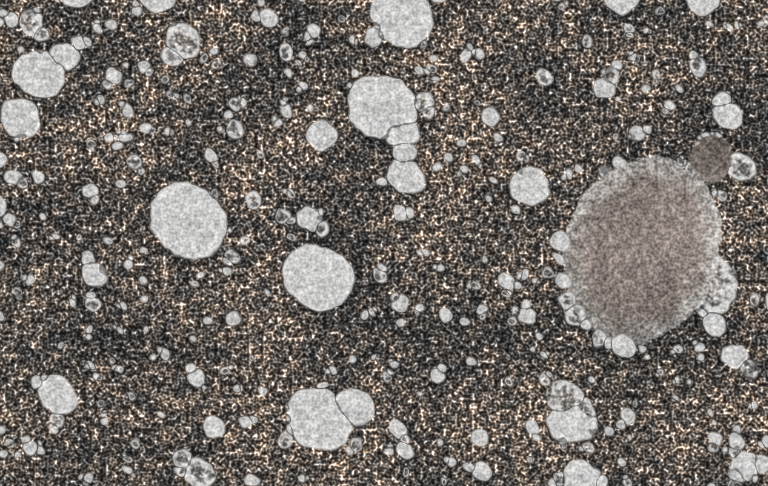
Write a WebGL 1 fragment shader that draws this texture.

```glsl
precision highp float;
// Pale round lichen colonies scattered over dark, grainy brown-grey stone.
uniform vec2 u_resolution;

#define STONE vec3(0.345, 0.322, 0.303)
#define LICHEN vec3(0.785, 0.783, 0.780)
#define THALLUS vec3(0.535, 0.495, 0.470)
#define THALLUS_RIM vec3(0.660, 0.645, 0.630)
#define THALLUS_CENTRE vec2(1.32, 0.485)
#define THALLUS_RADII vec2(0.157, 0.195)
#define GRAIN_SCALE 170.0
#define GRAIN_CONTRAST 1.6
#define COLONY_CELL 0.28
#define COLONY_SHARE 0.38
#define ROSETTE_SHARE 0.4
#define EDGE 0.003

vec2 hash2(vec2 p) {
  vec3 q = fract(p.xyx * vec3(0.1031, 0.1030, 0.0973));
  q += dot(q, q.yzx + 33.33);
  return fract((q.xx + q.yz) * q.zy);
}

vec2 direction(float turn) {
  return vec2(cos(6.2832 * turn), sin(6.2832 * turn));
}

float corner(vec2 cell, vec2 offset) {
  return dot(direction(hash2(cell).x), offset);
}

// Gradient noise, roughly -0.7 to 0.7
float noise(vec2 p) {
  vec2 i = floor(p), f = p - i;
  vec2 u = f * f * f * (f * (f * 6.0 - 15.0) + 10.0);
  vec2 e = vec2(1.0, 0.0);
  return mix(mix(corner(i, f), corner(i + e.xy, f - e.xy), u.x),
             mix(corner(i + e.yx, f - e.yx), corner(i + e.xx, f - e.xx), u.x), u.y);
}

// Field: nearest distance, second distance, kind, radial position
void addDisc(vec2 q, float radius, float kind, inout vec4 field) {
  q *= mat2(1.0 + 0.1 * (kind - 0.5), 0.06, 0.06, 1.0 - 0.1 * (kind - 0.5));
  float d = length(q) - radius;
  if (d < field.x) field = vec4(d, field.x, kind, 1.0 + d / radius);
  else field.y = min(field.y, d);
}

// Colonies at four sizes, some with a smaller neighbour
vec4 colonies(vec2 p) {
  vec4 field = vec4(1.0, 1.0, 0.0, 9.0);
  float size = COLONY_CELL;
  for (int layer = 0; layer < 4; layer++) {
    float level = float(layer);
    vec2 home = floor(p / size);
    for (int k = 0; k < 9; k++) {
      vec2 cell = home + vec2(mod(float(k), 3.0), floor(float(k) / 3.0)) - 1.0;
      vec2 id = cell + 41.0 * level + 17.0;
      vec2 pick = hash2(id), traits = hash2(id + 203.0);
      if (pick.x > COLONY_SHARE - 0.06 * level) continue;
      vec2 q = p - (cell + hash2(id + 97.0)) * size;
      float radius = size * 0.29 * mix(0.5, 1.0, pick.y);
      addDisc(q, radius, traits.x * min(1.0, 0.75 + 0.15 * level), field);
      if (traits.y < 0.5)
        addDisc(q - 1.25 * radius * direction(traits.y * 2.0), radius * 0.6, traits.y * 2.0, field);
    }
    size *= 0.5;
  }
  return field;
}

// Lays colonies with seams and speckled centres over a ground
vec3 coverWithLichen(vec3 ground, vec4 field, float fine, float coarse, float blotch) {
  float d = field.x + 0.003 * (fine + coarse);
  ground *= 1.0 - 0.2 * exp(-max(d, 0.0) / 0.012);
  vec3 crust = LICHEN * (1.0 + 0.25 * fine + 0.22 * coarse + 0.12 * blotch);
  crust += 0.03 * smoothstep(0.6, 0.95, field.w);
  float seam = 1.0 - smoothstep(0.001, 0.005, abs(field.x - field.y) + 0.003 * coarse);
  crust *= 1.0 - 0.35 * seam;
  float rosette = smoothstep(1.0 - ROSETTE_SHARE, 1.1 - ROSETTE_SHARE, field.z);
  float hollow = 1.0 - smoothstep(0.25, 0.85, field.w + 0.6 * coarse + 0.4 * blotch);
  crust = mix(crust, ground * 1.15, 0.65 * rosette * hollow);
  return mix(crust, ground, smoothstep(-EDGE, EDGE, d));
}

void main() {
  vec2 p = gl_FragCoord.xy / u_resolution.y;
  float fine = noise(p * GRAIN_SCALE);
  float coarse = noise(p.yx * GRAIN_SCALE * 0.5 + 31.7);
  float blotch = noise(p * 30.0 + 5.3);
  float broad = noise(p * 5.0 + 11.9);

  // Stone: skewed grain with light specks and warm drifts
  float grain = GRAIN_CONTRAST * (fine + 0.78 * coarse) + 0.5 * blotch + 0.45 * broad;
  vec3 stone = STONE * exp(grain);
  stone *= 1.0 + vec3(0.07, 0.0, -0.07) * (broad + 1.5 * blotch);

  // Ragged outlines come from a bent plane
  vec2 bent = p + 0.012 * vec2(noise(p * 13.0), noise(p * 13.0 + 50.0))
                + 0.005 * vec2(noise(p * 48.0), noise(p * 48.0 + 70.0));
  vec3 color = coverWithLichen(stone, colonies(bent), fine, coarse, blotch);

  // One large leaning brown thallus with a lobe and paler rim
  vec2 q = bent - THALLUS_CENTRE;
  vec2 leaning = mat2(0.93, 0.36, -0.36, 0.93) * q;
  float body = (length(leaning / THALLUS_RADII) - 1.0) * THALLUS_RADII.x;
  float lobe = length(q - vec2(0.145, 0.185)) - 0.045;
  float d = min(body, lobe) + 0.004 * coarse;
  vec3 skin = mix(THALLUS, THALLUS_RIM, smoothstep(-0.045, -0.004, body + 0.02 * blotch));
  skin = mix(skin, THALLUS * 0.88, smoothstep(0.0, 0.012, body));
  skin *= 1.0 + 0.45 * fine + 0.4 * coarse + 0.18 * blotch + 0.25 * broad;
  color = mix(skin, color, smoothstep(-EDGE, EDGE, d));

  // Small colonies crowd the lower edge of the thallus
  vec4 fringe = vec4(1.0, 1.0, 0.0, 9.0);
  for (int k = 0; k < 9; k++) {
    vec2 h = hash2(vec2(float(k), 8.0));
    vec2 spot = direction(0.53 + 0.032 * float(k) + 0.015 * h.x) * (THALLUS_RADII + 0.005);
    addDisc(leaning - spot, mix(0.008, 0.024, h.y), h.x, fringe);
  }
  color = coverWithLichen(color, fringe, fine, coarse, blotch);
  gl_FragColor = vec4(clamp(color, 0.0, 1.0), 1.0);
}
```
